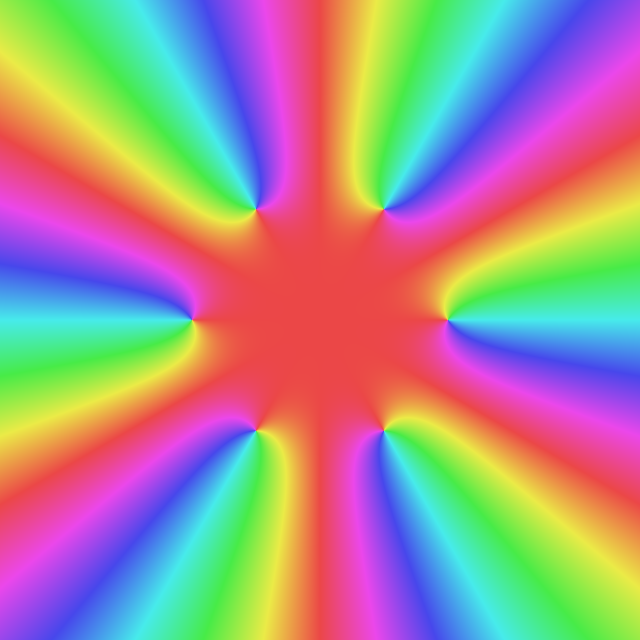
Reproduce this background procedurally as a three.js fragment shader.

```glsl
// Phase portrait of 1 - z^6: six rainbow pinwheels around a calm red centre.
varying vec2 vUv;

const float TAU = 6.2831853;
const float VIEW_WIDTH = 5.0;   // width of the complex plane on the canvas
const int PETALS = 6;           // degree, and number of zeros
const float SATURATION = 0.8;
const float LIGHTNESS = 0.6;

vec2 complexMul(vec2 a, vec2 b) {
  return vec2(a.x * b.x - a.y * b.y, a.x * b.y + a.y * b.x);
}

// z raised to the number of petals
vec2 petalPower(vec2 z) {
  vec2 result = vec2(1.0, 0.0);
  for (int i = 0; i < PETALS; i++) result = complexMul(result, z);
  return result;
}

// Angle as a fraction of a full turn
float phase(vec2 w) {
  return fract(atan(w.y, w.x) / TAU);
}

vec3 hslToRgb(float hue, float saturation, float lightness) {
  vec3 ramp = abs(mod(hue * 6.0 + vec3(0.0, 4.0, 2.0), 6.0) - 3.0) - 1.0;
  float chroma = saturation * (1.0 - abs(2.0 * lightness - 1.0));
  return lightness + chroma * (clamp(ramp, 0.0, 1.0) - 0.5);
}

void main() {
  vec2 z = (vUv - 0.5) * VIEW_WIDTH;
  vec2 w = vec2(1.0, 0.0) - petalPower(z);

  // The conjugate makes hue run clockwise around each zero
  float hue = phase(vec2(w.x, -w.y));
  gl_FragColor = vec4(hslToRgb(hue, SATURATION, LIGHTNESS), 1.0);
}
```
